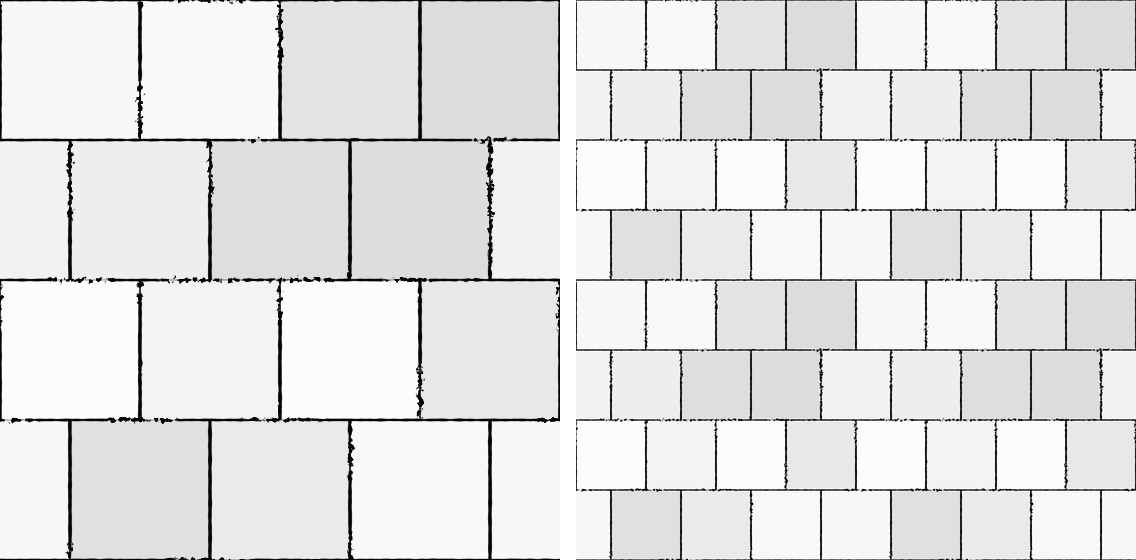
Left, the tile; right, the same tile 2 across and 2 down.
Give the GLSL for this pattern, as a WebGL 2 fragment shader.

```glsl
#version 300 es
precision highp float;

uniform vec2 u_resolution;
out vec4 outColor;

const float TILES = 4.0;                // tiles across and down (even, so the bond wraps)
const float ROW_SHIFT = 0.5;            // sideways shift of every other row, in tiles
const float UPRIGHT_HALF_WIDTH = 0.0032;
const float LEVEL_HALF_WIDTH = 0.0022;
const float EDGE_SOFTNESS = 0.0010;
const float WOBBLE = 0.0008;            // slight unevenness on every joint
const float WEAR_DEPTH = 0.0062;        // raggedness inside worn stretches
const float MAX_EROSION = 0.0018;
const float WEAR_START = 0.06;
const float WEAR_FULL = 0.34;
const float WEAR_FREQ = 8.0;
const float WOBBLE_FREQ = 64.0;
const float RAGGED_FREQ = 100.0;
const vec3 JOINT_COLOR = vec3(0.015);

// Tile greys, four per row, from the bottom row up
const float TILE_GREY[16] = float[16](
    0.970, 0.880, 0.918, 0.973,
    0.990, 0.953, 0.990, 0.908,
    0.950, 0.935, 0.870, 0.867,
    0.970, 0.978, 0.892, 0.862);

float hash(vec2 p, float seed) {
    vec3 q = fract(vec3(p.xyx) * vec3(0.1031, 0.1030, 0.0973) + seed * 0.137);
    q += dot(q, q.yzx + 33.33);
    return fract((q.x + q.y) * q.z);
}

float cornerSlope(vec2 cell, vec2 offset, float period, float seed) {
    float angle = 6.28319 * hash(mod(cell, period), seed);
    return dot(vec2(cos(angle), sin(angle)), offset);
}

// Gradient noise that wraps after a whole number of cells
float wrapNoise(vec2 p, float period, float seed) {
    vec2 cell = floor(p);
    vec2 f = p - cell;
    vec2 w = f * f * f * (f * (f * 6.0 - 15.0) + 10.0);
    vec2 e = vec2(1.0, 0.0);
    float low = mix(cornerSlope(cell, f, period, seed),
                    cornerSlope(cell + e.xy, f - e.xy, period, seed), w.x);
    float high = mix(cornerSlope(cell + e.yx, f - e.yx, period, seed),
                     cornerSlope(cell + e.xx, f - e.xx, period, seed), w.x);
    return 1.4 * mix(low, high, w.y);
}

// Share of wear at a point: patches that break up the joints
float wearMask(vec2 uv, float seed) {
    float patches = wrapNoise(uv * WEAR_FREQ + 0.5, WEAR_FREQ, seed);
    return smoothstep(WEAR_START, WEAR_FULL, patches);
}

void main() {
    vec2 uv = gl_FragCoord.xy / u_resolution;

    // Running bond layout
    vec2 grid = uv * TILES;
    float row = floor(grid.y);
    grid.x += ROW_SHIFT * (1.0 - mod(row, 2.0));
    vec2 tile = mod(floor(grid), TILES);
    vec2 jointDistance = (0.5 - abs(fract(grid) - 0.5)) / TILES;

    // Uneven edges, ragged where worn
    float wobble = WOBBLE * wrapNoise(uv * WOBBLE_FREQ, WOBBLE_FREQ, 1.0);
    float ragged = wrapNoise(uv * RAGGED_FREQ + 0.3, RAGGED_FREQ, 2.0)
        + 0.6 * wrapNoise(uv * RAGGED_FREQ * 2.0 + 0.7, RAGGED_FREQ * 2.0, 3.0);
    vec2 wear = vec2(wearMask(uv, 4.0), wearMask(uv, 5.0));
    vec2 growth = max(wobble + WEAR_DEPTH * ragged * wear, -MAX_EROSION);

    // Joints over flat tiles
    vec2 edge = jointDistance - vec2(UPRIGHT_HALF_WIDTH, LEVEL_HALF_WIDTH) - growth;
    float softness = max(EDGE_SOFTNESS, 0.75 / min(u_resolution.x, u_resolution.y));
    float joint = 1.0 - smoothstep(-softness, softness, min(edge.x, edge.y));
    vec3 tileColor = vec3(TILE_GREY[int(tile.y * TILES + tile.x)]);
    outColor = vec4(mix(tileColor, JOINT_COLOR, joint), 1.0);
}
```
